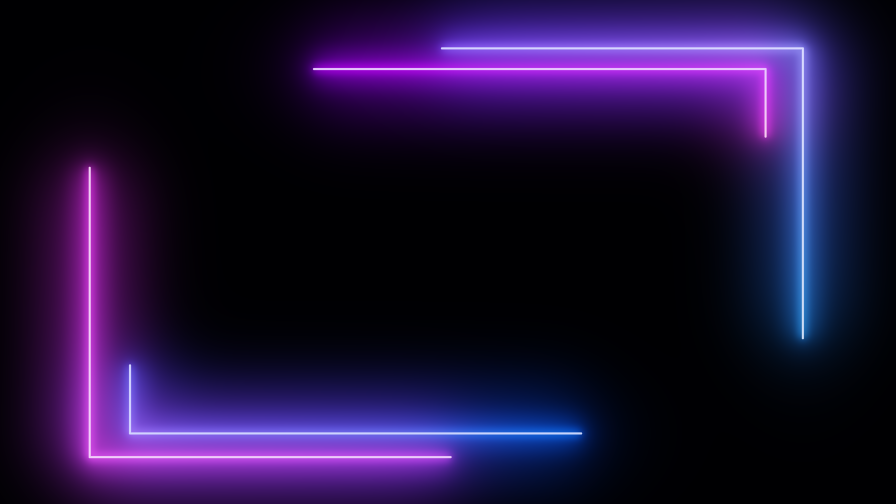
Write a Shadertoy shader that draws this background.

```glsl
#define CORE_RADIUS 0.0021
#define TIGHT_SIZE 0.009
#define MID_SIZE 0.027
#define WIDE_SIZE 0.078
#define TIGHT_GAIN 0.65
#define MID_GAIN 0.50
#define WIDE_GAIN 0.42
#define CORE_WHITENESS 0.78
#define BACKGROUND vec3(0.0, 0.0, 0.008)

// Smooth step of a Gaussian-blurred edge
float blurredEdge(float x, float size) {
    return 1.0 / (1.0 + exp(-1.702 * x / size));
}

// Gaussian-blurred segment: along and across are local coordinates
float blurredLine(float along, float across, float len, float size) {
    float ends = blurredEdge(along, size) - blurredEdge(along - len, size);
    return ends * exp(-0.5 * across * across / (size * size));
}

// Adds one neon tube to the light, and its hot centre to the core
void addTube(vec2 p, vec2 a, vec2 b, vec3 colorA, vec3 colorB,
             inout vec3 light, inout vec4 core) {
    float len = length(b - a);
    vec2 dir = (b - a) / len;
    vec2 q = p - a;
    float along = dot(q, dir);
    float across = dir.x * q.y - dir.y * q.x;
    vec3 color = mix(colorA, colorB, clamp(along / len, 0.0, 1.0));

    // Halo in three sizes
    float halo = TIGHT_GAIN * blurredLine(along, across, len, TIGHT_SIZE)
               + MID_GAIN * blurredLine(along, across, len, MID_SIZE)
               + WIDE_GAIN * blurredLine(along, across, len, WIDE_SIZE);
    light += color * halo;

    // Thin bright centre
    float dist = length(vec2(along - clamp(along, 0.0, len), across));
    float aa = 0.7 / iResolution.y;
    float mask = 1.0 - smoothstep(CORE_RADIUS - aa, CORE_RADIUS + aa, dist);
    vec4 hot = vec4(mix(color, vec3(1.0), CORE_WHITENESS), mask);
    if (hot.a > core.a) core = hot;
}

// Two tubes that meet at a corner
void addBracket(vec2 p, vec2 start, vec2 corner, vec2 end,
                vec3 startColor, vec3 cornerColor, vec3 endColor,
                inout vec3 light, inout vec4 core) {
    addTube(p, start, corner, startColor, cornerColor, light, core);
    addTube(p, corner, end, cornerColor, endColor, light, core);
}

void mainImage(out vec4 fragColor, in vec2 fragCoord) {
    vec2 p = fragCoord / iResolution.y;
    vec3 light = vec3(0.0);
    vec4 core = vec4(0.0);

    // Upper right: blue outside, violet inside
    addBracket(p, vec2(0.877, 0.904), vec2(1.593, 0.904), vec2(1.593, 0.329),
               vec3(0.22, 0.22, 1.0), vec3(0.30, 0.32, 1.0), vec3(0.08, 0.38, 0.80),
               light, core);
    addBracket(p, vec2(0.623, 0.863), vec2(1.519, 0.863), vec2(1.519, 0.729),
               vec3(0.52, 0.0, 0.95), vec3(0.62, 0.03, 1.0), vec3(0.85, 0.08, 0.75),
               light, core);

    // Lower left: magenta outside, blue inside
    addBracket(p, vec2(0.178, 0.667), vec2(0.178, 0.093), vec2(0.894, 0.093),
               vec3(0.70, 0.10, 0.75), vec3(0.75, 0.14, 0.90), vec3(0.62, 0.10, 0.90),
               light, core);
    addBracket(p, vec2(0.258, 0.275), vec2(0.258, 0.140), vec2(1.153, 0.140),
               vec3(0.16, 0.22, 1.0), vec3(0.20, 0.22, 1.0), vec3(0.02, 0.26, 0.95),
               light, core);

    // Soft exposure, then the hot centres on top
    vec3 color = BACKGROUND + 1.0 - exp(-1.15 * light);
    color = mix(color, max(color, core.rgb), core.a);
    fragColor = vec4(clamp(color, 0.0, 1.0), 1.0);
}
```
